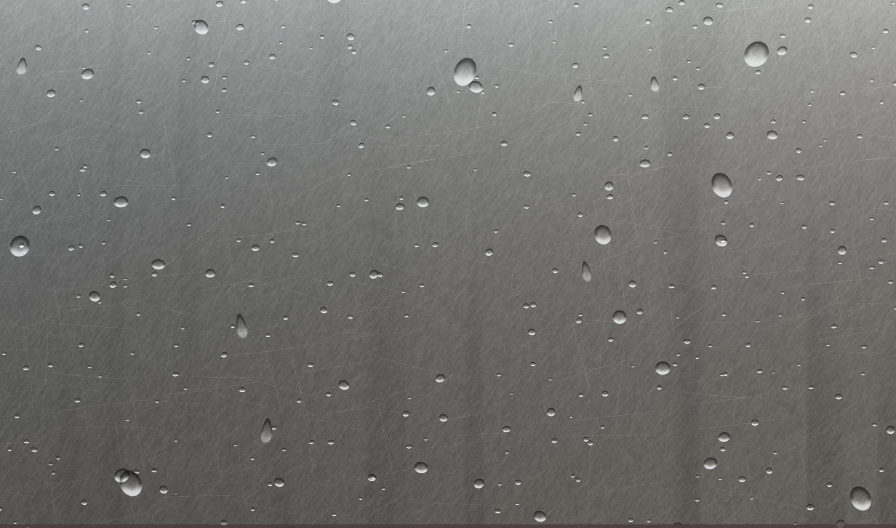
A WebGL 1 fragment shader for this texture:

```glsl
precision highp float;

uniform vec2 u_resolution;

const vec3 WARM_TINT = vec3(1.045, 1.0, 0.95);
const vec3 COOL_TINT = vec3(0.985, 1.005, 1.0);
const vec3 HIGHLIGHT = vec3(0.88, 0.9, 0.9);
const vec3 SILL_COLOR = vec3(0.29, 0.22, 0.24);
const float BASE_TONE = 0.35;
const float LINEAR_RISE = 0.085;
const float TOP_GLOW = 0.215;
const float SIDE_SHIFT = 0.045;
const float STREAK_DEPTH = 0.035;
const float GRAIN_DEPTH = 0.04;
const float SCRATCH_LIGHT = 0.05;
const float SCRATCH_WIDTH = 0.0007;
const vec2 SCRATCH_CELL = vec2(0.24, 0.045);
const float SILL_HEIGHT = 0.007;
const int SCRATCH_LAYERS = 12;

float hash(vec2 p) {
  vec3 q = fract(p.xyx * 0.1031);
  q += dot(q, q.yzx + 33.33);
  return fract((q.x + q.y) * q.z);
}

float noise(vec2 p) {
  vec2 i = floor(p);
  vec2 f = fract(p);
  f = f * f * (3.0 - 2.0 * f);
  return mix(mix(hash(i), hash(i + vec2(1.0, 0.0)), f.x),
             mix(hash(i + vec2(0.0, 1.0)), hash(i + 1.0), f.x), f.y);
}

vec2 rotate(vec2 p, float angle) {
  float c = cos(angle);
  float s = sin(angle);
  return vec2(c * p.x + s * p.y, c * p.y - s * p.x);
}

// Brushed steel lit from above, with soft vertical run marks
vec3 steel(vec2 p, vec2 uv) {
  float tone = BASE_TONE + LINEAR_RISE * uv.y + TOP_GLOW * uv.y * uv.y * uv.y;
  tone += SIDE_SHIFT * (smoothstep(0.0, 0.9, uv.x) - 0.55);
  float run = noise(vec2(p.x * 22.0 + 0.3 * noise(p * 3.0), p.y * 0.9 + 4.0));
  tone -= STREAK_DEPTH * smoothstep(0.62, 0.85, run) * mix(0.3, 1.0, uv.x);
  vec2 brushed = rotate(p, 1.0);
  tone += GRAIN_DEPTH * (noise(brushed * vec2(60.0, 330.0)) - 0.5);
  tone += GRAIN_DEPTH * (noise(p * 290.0 + 31.0) - 0.5);
  float cool = clamp(0.25 + 0.85 * uv.y - 0.6 * (uv.x - 0.4), 0.0, 1.0);
  return tone * mix(WARM_TINT, COOL_TINT, cool);
}

// Sparse, bowed hairlines in many directions
float scratches(vec2 p, float px) {
  float sum = 0.0;
  for (int i = 0; i < SCRATCH_LAYERS; i++) {
    float layer = float(i);
    float angle = mix(-0.4, 1.9, hash(vec2(layer, 3.7)));
    vec2 q = rotate(p, angle) / SCRATCH_CELL + layer * 13.0;
    float row = floor(q.y);
    q.x += hash(vec2(row, layer));
    vec2 id = vec2(floor(q.x), row) + layer * 5.3;
    vec2 f = fract(q);
    float along = f.x - 0.5;
    float center = 0.5 + 0.3 * (hash(id) - 0.5);
    center += along * (hash(id + 9.1) - 0.5) * 0.7;
    center += along * along * (hash(id + 4.6) - 0.5) * 1.2;
    float dist = abs(f.y - center) * SCRATCH_CELL.y;
    float line = 1.0 - smoothstep(0.0, SCRATCH_WIDTH + px * 0.4, dist);
    float ends = smoothstep(0.0, 0.3, f.x) * (1.0 - smoothstep(0.6, 1.0, f.x));
    float strength = hash(id + 2.8);
    sum += line * ends * strength * strength * step(0.3, hash(id + 6.2));
  }
  return sum;
}

// One scattered layer of beads: dark crown, clear body, bright lower crescent
vec3 drops(vec3 under, vec2 p, float cell, vec2 sizes, float share,
           float stretch, float gloss, float seed, float px) {
  vec2 q = p / cell + seed;
  vec2 id = floor(q);
  vec2 key = id + seed * 3.0;
  float crowd = mix(0.55, 1.45, hash(vec2(id.x, seed)));
  float size = hash(key + 8.4);
  float r = mix(sizes.x, sizes.y, size * size);
  vec2 jitter = vec2(hash(key + 5.5), hash(key + 2.1)) - 0.5;
  vec2 d = (fract(q) - 0.5 - jitter * 0.66) * cell / r;
  d.x += d.y * 0.4 * (hash(key + 7.9) - 0.5);
  d.y /= stretch * mix(0.8, 1.15, hash(key + 3.3));
  d.x *= 1.0 + 0.35 * max(stretch - 1.3, 0.0) * clamp(d.y, -1.0, 1.0);
  float len = length(d);
  float edge = 0.6 * px / r;
  float mask = 1.0 - smoothstep(1.0 - edge, 1.0 + edge, len);
  float low = 1.0 - smoothstep(-0.7, 0.1, d.y);
  float rim = smoothstep(0.5, 0.95, len) * (1.0 - low);
  vec3 body = under * mix(1.3, 0.78, smoothstep(-0.5, 0.9, d.y));
  body *= 1.0 - 0.4 * rim;
  body = mix(body, HIGHLIGHT, gloss * low * smoothstep(0.1, 0.75, len));
  return mix(under, body, mask * step(hash(key + 1.3), share * crowd));
}

void main() {
  vec2 uv = gl_FragCoord.xy / u_resolution;
  vec2 p = gl_FragCoord.xy / u_resolution.y;
  float px = 1.0 / u_resolution.y;

  vec3 color = steel(p, uv);
  color += SCRATCH_LIGHT * scratches(p, px);

  // Dull smears first, then beads from fine to large
  color = drops(color, p, 0.21, vec2(0.007, 0.011), 0.2, 2.2, 0.3, 17.4, px);
  color = drops(color, p, 0.047, vec2(0.003, 0.0062), 0.23, 0.85, 1.0, 3.2, px);
  color = drops(color, p, 0.053, vec2(0.0035, 0.0075), 0.24, 0.85, 1.0, 41.7, px);
  color = drops(color, p, 0.105, vec2(0.008, 0.0145), 0.27, 0.9, 0.9, 23.6, px);
  color = drops(color, p, 0.26, vec2(0.016, 0.024), 0.3, 1.25, 0.85, 58.3, px);

  // Narrow dark sill along the bottom
  float sill = 1.0 - smoothstep(SILL_HEIGHT - px, SILL_HEIGHT + px, p.y);
  color = mix(color, SILL_COLOR, sill * 0.8);
  gl_FragColor = vec4(color, 1.0);
}
```
